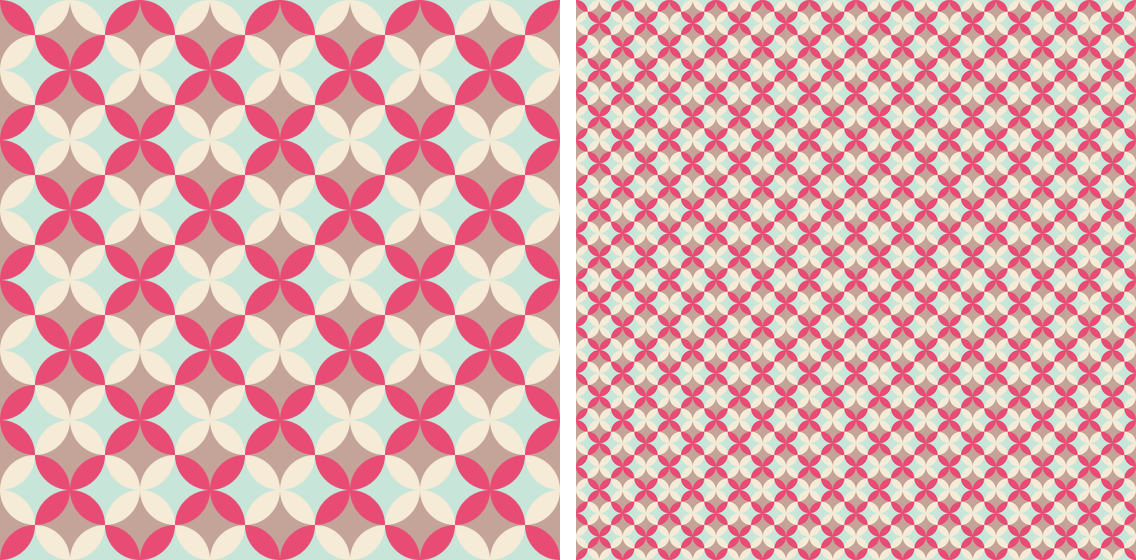
Left, the tile; right, the same tile 3 across and 3 down.
Write a WebGL 1 fragment shader that draws this pattern.

```glsl
precision highp float;
// Overlapping-circle lattice: pink and cream four-petal flowers over mint and taupe diamonds.

uniform vec2 u_resolution;

// Signed distance to the lens shared by two unit circles, with tips at (0,0) and (1,1).
float petalDistance(vec2 p) {
    return max(length(p - vec2(1.0, 0.0)), length(p - vec2(0.0, 1.0))) - 1.0;
}

void main() {
    // Eight flowers each way, centred on whole numbers
    vec2 grid = gl_FragCoord.xy / u_resolution * 8.0;
    vec2 flower = floor(grid + 0.5);

    // One quarter of a flower, mirrored to the other three
    vec2 quarter = abs(grid - flower) * 2.0;

    // Flower colours alternate like a checkerboard
    float parity = mod(flower.x + flower.y, 2.0);
    vec3 pink = vec3(0.91, 0.30, 0.46);
    vec3 cream = vec3(0.96, 0.92, 0.84);
    vec3 petalColor = mix(pink, cream, parity);

    // Mint lies beside each flower, taupe above and below
    vec3 mint = vec3(0.78, 0.90, 0.85);
    vec3 taupe = vec3(0.77, 0.64, 0.60);
    float pixel = 16.0 / min(u_resolution.x, u_resolution.y);
    float beside = smoothstep(-pixel, pixel, quarter.x - quarter.y);
    vec3 ground = mix(taupe, mint, beside);

    // Petals with an edge about one pixel soft
    float petal = clamp(0.5 - petalDistance(quarter) / pixel, 0.0, 1.0);
    gl_FragColor = vec4(mix(ground, petalColor, petal), 1.0);
}
```
